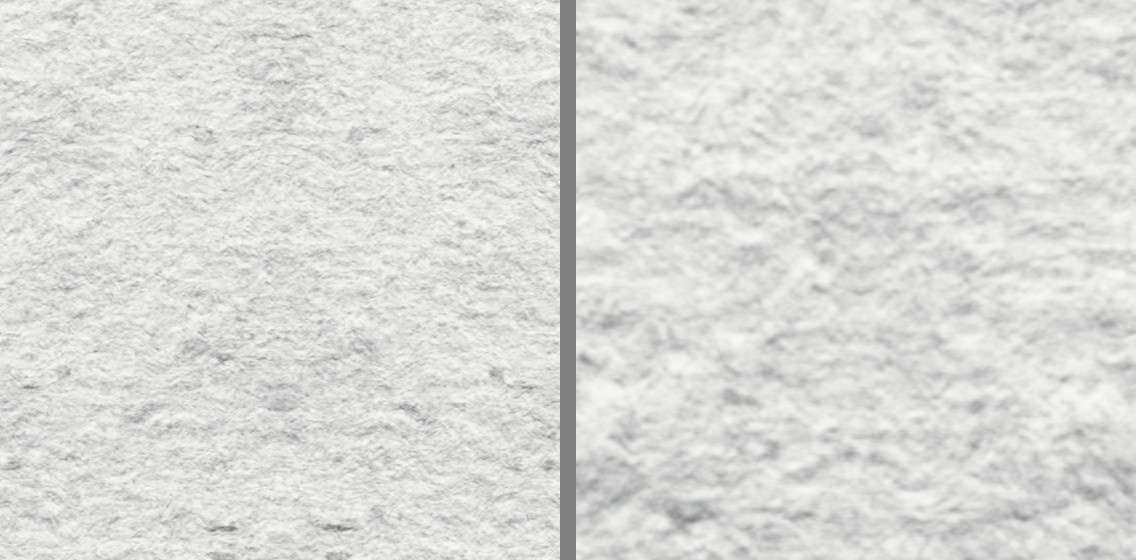
Left, the full canvas; right, a detail of the centre.
A Shadertoy shader for this texture:

```glsl
// Pale felted paper: short sharp wrinkles, matted fibres and a faint mirrored layout.

float hash(vec2 cell) {
    vec3 q = fract(cell.xyx * vec3(0.1031, 0.1030, 0.0973));
    q += dot(q, q.yzx + 33.33);
    return fract((q.x + q.y) * q.z);
}

float noise(vec2 p) {
    vec2 cell = floor(p), f = fract(p);
    f = f * f * (3.0 - 2.0 * f);
    float low = mix(hash(cell), hash(cell + vec2(1, 0)), f.x);
    float high = mix(hash(cell + vec2(0, 1)), hash(cell + vec2(1, 1)), f.x);
    return mix(low, high, f.y);
}

// Sum of octaves, centred on zero
float fbm(vec2 p, int octaves) {
    float sum = 0.0, amplitude = 0.5;
    for (int i = 0; i < octaves; i++) {
        sum += amplitude * (noise(p) - 0.5);
        p = p * 2.03 + vec2(17.3, 9.1);
        amplitude *= 0.5;
    }
    return sum;
}

vec2 warp(vec2 p) {
    return vec2(fbm(p, 2), fbm(p + 41.7, 2));
}

// Wrinkled surface, wider than tall
float surfaceHeight(vec2 p) {
    return fbm(p * vec2(27.0, 50.0) + 60.0, 5);
}

// Short matted strands in several directions, gathered in patches
float fibres(vec2 p) {
    p += 0.02 * warp(p * 27.0 + 5.0);
    float sum = 0.0;
    for (int i = 0; i < 4; i++) {
        float k = float(i);
        float angle = -0.8 + 0.55 * k;
        vec2 along = vec2(cos(angle), sin(angle));
        vec2 q = vec2(dot(p, along), dot(p, vec2(-along.y, along.x)));
        float strand = noise(q * vec2(85.0, 250.0) + 300.0 + 37.0 * k) - 0.5;
        float patches = smoothstep(0.2, 0.8, noise(p * 30.0 + 13.0 * k));
        sum += strand * (0.35 + patches);
    }
    return sum;
}

void mainImage(out vec4 fragColor, in vec2 fragCoord) {
    vec2 uv = fragCoord / iResolution.y;
    float fromAxis = uv.x - 0.5 * iResolution.x / iResolution.y;

    // Mirror the broad forms, loosened by an uneven warp
    vec2 p = vec2(sqrt(fromAxis * fromAxis + 0.0001), uv.y);
    p += 0.045 * warp(p * 12.0) + 0.012 * warp(uv * 36.0 + 80.0);

    // Relief lit from above
    float slope = surfaceHeight(p) - surfaceHeight(p + vec2(0.001, 0.0048));
    float tone = 0.43 * slope;

    // Cloudy patches, fibres and grain
    tone += 0.125 * fbm(p * vec2(5.5, 8.0) + 20.0, 3);
    tone += 0.058 * fibres(uv);
    tone += 0.07 * (noise(uv * vec2(210.0, 300.0)) - 0.5);
    tone += 0.03 * (noise(uv * vec2(400.0, 470.0) + 50.0) - 0.5);

    // Sparse, narrow shadowed creases
    float crease = smoothstep(0.66, 0.86, noise(p * vec2(21.0, 62.0) + 140.0));
    tone -= 0.11 * crease * smoothstep(0.45, 0.75, noise(p * 8.0 + 90.0));

    // Compress the highlights, cool the shadows
    float grey = 0.876 + tone - 2.8 * tone * tone;
    vec3 tint = mix(vec3(-0.002, 0.0, 0.003), vec3(0.001, 0.001, -0.003), smoothstep(0.72, 0.87, grey));
    fragColor = vec4(clamp(grey + tint, 0.0, 1.0), 1.0);
}
```
